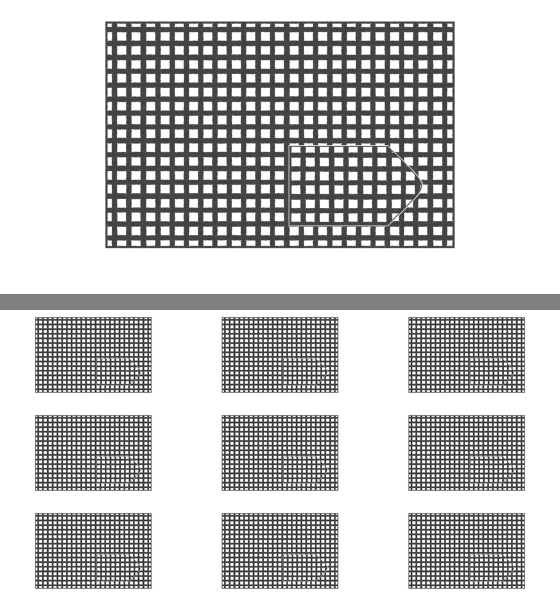
Top: one tile. Bottom: repeated 3 by 3.
Write a WebGL 1 fragment shader that draws this pattern.

```glsl
precision highp float;
// Charcoal windowpane cloth on white with a pointed pocket outlined by a thin seam.
uniform vec2 u_resolution;

// Lengths are in canvas heights; x is measured from the canvas centre.
const vec2 PANEL_CENTER = vec2(0.0, 0.5415);
const vec2 PANEL_HALF = vec2(0.594, 0.3854);
const float FRAME_WIDTH = 0.0075;
const vec2 GRID_ORIGIN = vec2(-0.001, 0.5451);
const vec2 PITCH = vec2(0.0488, 0.0472);
const vec2 WINDOW_HALF = vec2(0.0152, 0.0145);
const float SIZE_JITTER = 0.0009;
const float EDGE_WOBBLE = 0.0013;
const vec2 POCKET_ORIGIN = vec2(0.0305, 0.3683);
const float POCKET_HALF_HEIGHT = 0.1366;
const vec2 POCKET_SLOPE = vec2(0.69, 0.724);
const float POCKET_REACH = 0.3328;
const float TIP_ROUNDING = 0.027;
const vec2 POCKET_SHIFT = vec2(0.006, -0.002);
const float SEAM_HALF = 0.0012;
const float HEM_WIDTH = 0.0045;
const vec3 PAPER = vec3(1.0);
const vec3 INK_DARK = vec3(0.225);
const vec3 INK_LIGHT = vec3(0.305);

float hash(vec2 p) {
  return fract(sin(dot(p, vec2(127.1, 311.7))) * 43758.5453);
}

float noise(vec2 p) {
  vec2 i = floor(p);
  vec2 f = fract(p);
  f = f * f * (3.0 - 2.0 * f);
  float low = mix(hash(i), hash(i + vec2(1.0, 0.0)), f.x);
  float high = mix(hash(i + vec2(0.0, 1.0)), hash(i + vec2(1.0, 1.0)), f.x);
  return mix(low, high, f.y);
}

float boxDistance(vec2 p, vec2 halfSize) {
  vec2 d = abs(p) - halfSize;
  return length(max(d, 0.0)) + min(max(d.x, d.y), 0.0);
}

// Flat on the left, sloped to a rounded point on the right.
float pocketDistance(vec2 p) {
  vec2 q = p - POCKET_ORIGIN;
  float roundedY = sqrt(q.y * q.y + TIP_ROUNDING * TIP_ROUNDING);
  float slope = dot(POCKET_SLOPE, vec2(q.x, roundedY)) - POCKET_REACH;
  return max(max(-q.x, abs(q.y) - POCKET_HALF_HEIGHT), slope);
}

// Distance to the nearest white window, with uneven rows and columns.
float windowDistance(vec2 p) {
  vec2 cell = floor((p - GRID_ORIGIN) / PITCH + 0.5);
  vec2 local = p - GRID_ORIGIN - cell * PITCH;
  vec2 offset = vec2(hash(vec2(cell.x, 3.0)), hash(vec2(7.0, cell.y))) - 0.5;
  vec2 size = vec2(hash(cell + 19.0), hash(cell + 41.0)) - 0.5;
  return boxDistance(local - offset * 2.0 * SIZE_JITTER,
                     WINDOW_HALF + size * SIZE_JITTER);
}

void main() {
  vec2 p = gl_FragCoord.xy / u_resolution.y;
  p.x -= 0.5 * u_resolution.x / u_resolution.y;
  float blur = max(0.8 / u_resolution.y, 0.0012);

  // Rough printed edges
  float wobble = (noise(p * 230.0) - 0.5) * EDGE_WOBBLE;

  // Cloth grid, shifted slightly inside the pocket
  float pocket = pocketDistance(p);
  vec2 clothPoint = pocket < 0.0 ? p - POCKET_SHIFT : p;
  float window = windowDistance(clothPoint) + wobble;
  float ink = smoothstep(-blur, blur, window);

  // Dark hem and white seam around the pocket
  float hem = abs(pocket + 0.5 * HEM_WIDTH) - 0.5 * HEM_WIDTH;
  ink = max(ink, 1.0 - smoothstep(-blur, blur, hem));
  float seam = abs(pocket + 0.3 * wobble) - SEAM_HALF;
  ink *= 1.0 - 0.9 * (1.0 - smoothstep(-blur, blur, seam));

  // Dark frame; the white margin makes the canvas edges continue
  float panel = boxDistance(p - PANEL_CENTER, PANEL_HALF);
  ink = max(ink, smoothstep(-blur, blur, panel + FRAME_WIDTH + wobble));
  ink *= 1.0 - smoothstep(-blur, blur, panel + 0.3 * wobble);

  // Fine grain in the ink
  float grain = 0.6 * noise(p * 260.0 + 50.0) + 0.4 * noise(p * 110.0 + 90.0);
  vec3 color = mix(PAPER, mix(INK_DARK, INK_LIGHT, grain), ink);
  gl_FragColor = vec4(color, 1.0);
}
```
